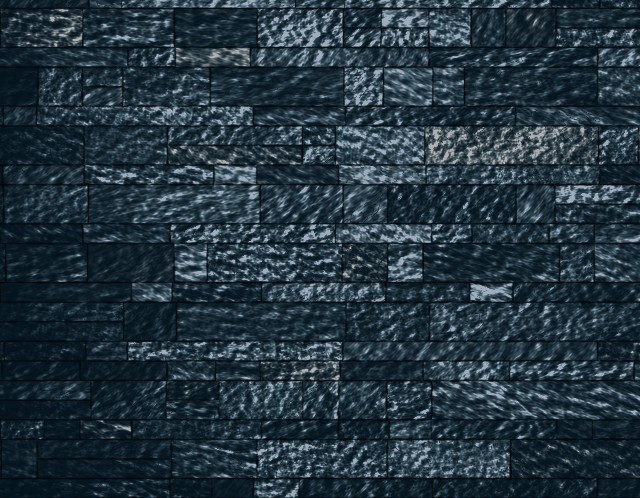
Give the GLSL for this texture, as a Shadertoy shader.

```glsl
// Dark slate cladding: thick and thin courses alternate, each cut into stones of
// random length. Gradient noise gives every stone its own slanted, cleft grain,
// and a soft light falls on the wall right of centre.

const float ASPECT = 1.286;          // width of the wall in wall heights
const float COURSE_PAIR = 0.118;     // one thick plus one thin course
const float FIRST_COURSE = 0.0167;   // offset of the first pair from the top
const float THICK_SHARE = 0.665;     // thick part of a pair
const float CELL = ASPECT / 15.0;    // spacing of possible upright joints
const float JOINT_HALF_WIDTH = 0.0014;

const vec3 JOINT_COLOUR = vec3(0.004, 0.022, 0.038);
const vec3 DEEP_SLATE = vec3(0.02, 0.08, 0.12);
const vec3 PALE_SLATE = vec3(0.62, 0.68, 0.74);
const vec3 TEAL_CAST = vec3(-0.01, 0.10, 0.11);
const vec3 WARM_CAST = vec3(0.07, 0.01, -0.04);

struct Stone { vec2 seed; vec2 low; vec2 high; };

float hash(vec2 p) {
    vec3 q = fract(vec3(p.xyx) * 0.1031);
    q += dot(q, q.yzx + 33.33);
    return fract((q.x + q.y) * q.z);
}

float cornerSlope(vec2 cell, vec2 offset) {
    float angle = 6.2832 * hash(cell);
    return dot(vec2(cos(angle), sin(angle)), offset);
}

float gradientNoise(vec2 p) {
    vec2 i = floor(p), f = p - i;
    vec2 u = f * f * f * (f * (f * 6.0 - 15.0) + 10.0);
    vec2 e = vec2(1.0, 0.0);
    float below = mix(cornerSlope(i, f), cornerSlope(i + e, f - e), u.x);
    float above = mix(cornerSlope(i + e.yx, f - e.yx), cornerSlope(i + 1.0, f - 1.0), u.x);
    return mix(below, above, u.y);
}

float fractalNoise(vec2 p) {
    float sum = 0.0, amplitude = 1.0;
    for (int octave = 0; octave < 3; octave++) {
        sum += amplitude * gradientNoise(p);
        p = p * 2.03 + 17.3;
        amplitude *= 0.75;
    }
    return sum;
}

// Finds the stone under a point; y runs down from the top of the wall.
Stone findStone(vec2 p) {
    // Course: the order of thick and thin swaps in the lower part
    float level = (p.y - FIRST_COURSE) / COURSE_PAIR;
    float pair = floor(level);
    bool thickFirst = pair < 6.0;
    float cut = thickFirst ? THICK_SHARE : 1.0 - THICK_SHARE;
    bool second = level - pair > cut;
    float row = 2.0 * pair + (second ? 1.0 : 0.0);
    vec2 span = pair + (second ? vec2(cut, 1.0) : vec2(0.0, cut));
    span = span * COURSE_PAIR + FIRST_COURSE;

    // Upright joints: nearest one on either side
    float base = floor(p.x / CELL), left = -10.0, right = 10.0, index = 0.0;
    for (int j = -7; j <= 7; j++) {
        float i = base + float(j);
        bool present = hash(vec2(i, row) + 71.0) < 0.30 || mod(i + row * 2.0, 6.0) < 0.5;
        if (!present) continue;
        float x = (i + 0.3 * (hash(vec2(i, row) + 23.0) - 0.5)) * CELL;
        if (x > p.x) right = min(right, x);
        else if (x > left) { left = x; index = i; }
    }

    // A few thick stones are two thin ones
    vec2 seed = vec2(index, row) + 40.0;
    if (thickFirst != second && hash(seed + 5.0) < 0.15) {
        float middle = 0.5 * (span.x + span.y);
        if (p.y > middle) { span.x = middle; seed.y += 60.0; }
        else span.y = middle;
    }
    return Stone(seed, vec2(left, span.x), vec2(right, span.y));
}

// Slanted cleft relief, lit from one side, with veins on some stones.
float stoneRelief(vec2 p, vec2 seed) {
    float angle = mix(-0.9, 0.5, hash(seed + 11.0));
    float c = cos(angle), s = sin(angle);
    float stretch = mix(1.2, 2.6, hash(seed + 13.0));
    vec2 q = mat2(c, -s, s, c) * p * vec2(1.0 / stretch, 1.0) + seed * 0.37;
    float fine = fractalNoise(q * 62.0) - fractalNoise(q * 62.0 + vec2(0.25, 0.45));
    float broad = gradientNoise(q * 13.0);
    float ridge = abs(gradientNoise(q * 17.0 + 0.7 * fractalNoise(q * 30.0)));
    float vein = (1.0 - smoothstep(0.0, 0.06, ridge)) * step(0.5, hash(seed + 17.0));
    return mix(1.4, 2.3, hash(seed + 19.0)) * fine + 0.9 * broad - 0.9 * vein;
}

float wallLight(vec2 uv) {
    float across = smoothstep(-0.2, 0.52, uv.x) * (1.0 - 0.35 * smoothstep(0.75, 1.05, uv.x));
    return across * mix(0.5, 1.0, smoothstep(-0.05, 0.6, uv.y));
}

void mainImage(out vec4 fragColor, in vec2 fragCoord) {
    vec2 uv = fragCoord / iResolution.xy;
    vec2 p = vec2(uv.x * ASPECT, 1.0 - uv.y);
    float pixel = 1.0 / iResolution.y;
    Stone stone = findStone(p);

    // Stone tone
    float pick = hash(stone.seed);
    float base = mix(0.13, 0.58, pick * pick);
    float tone = wallLight(uv) * base * exp(stoneRelief(p, stone.seed)) - 0.015;
    vec2 toEdge = min(p - stone.low, stone.high - p);
    float ledge = 0.6 * hash(stone.seed + 29.0);
    tone *= 1.0 - ledge * (1.0 - smoothstep(0.0, 0.012, p.y - stone.low.y));
    tone = clamp(tone, -0.1, 1.0);

    // Slate colour
    vec3 colour = mix(DEEP_SLATE, PALE_SLATE, max(tone, 0.0));
    colour += max(tone, 0.0) * (1.0 - max(tone, 0.0)) * TEAL_CAST;
    colour += max(tone, 0.0) * step(0.84, hash(stone.seed + 31.0)) * WARM_CAST;
    colour = mix(colour, JOINT_COLOUR, clamp(-tone * 10.0, 0.0, 0.7));

    // Uneven joints
    float gap = min(toEdge.x, toEdge.y) + 0.0022 * gradientNoise(p * 55.0);
    float joint = 1.0 - smoothstep(-pixel, pixel, gap - JOINT_HALF_WIDTH);
    fragColor = vec4(mix(colour, JOINT_COLOUR, 0.9 * joint), 1.0);
}
```
